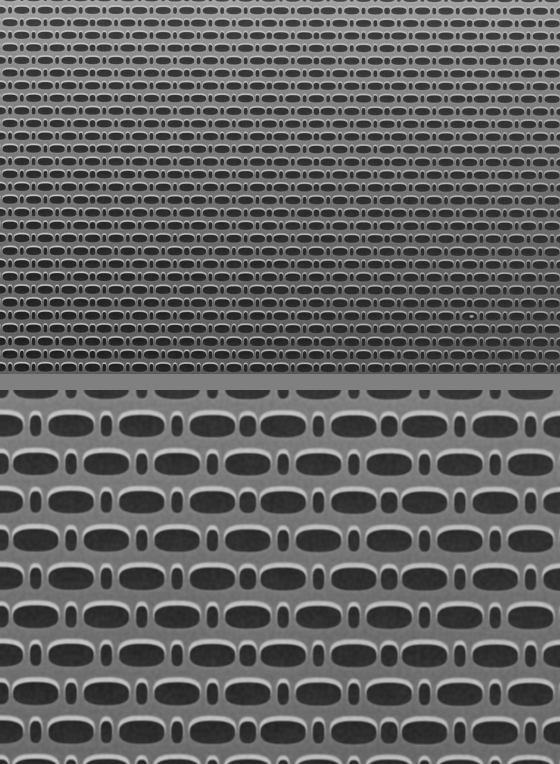
Top: the whole. Bottom: its middle third, enlarged.
A Shadertoy shader for this pattern:

```glsl
// Perforated metal sheet: staggered rows of wide oval holes with narrow slots between them, lit from above.

const float COLUMNS = 15.87;          // wide holes per canvas height
const vec2 OVAL = vec2(0.0203, 0.0104); // half sizes, in canvas heights
const vec2 SLOT = vec2(0.0053, 0.0098);
const float WORN_SLOTS[6] = float[6](6.0, 14.0, 21.0, 25.0, 31.0, 38.0);

float hash(vec2 p) {
    p = fract(p * vec2(0.1031, 0.1137));
    p += dot(p, p.yx + 33.33);
    return fract((p.x + p.y) * p.x * 7.31);
}

vec2 gradientAt(vec2 cell) {
    float angle = 6.2832 * hash(cell);
    return vec2(cos(angle), sin(angle));
}

float gradientNoise(vec2 p) {
    vec2 i = floor(p), f = fract(p);
    vec2 w = f * f * f * (f * (f * 6.0 - 15.0) + 10.0);
    vec2 e = vec2(1.0, 0.0);
    float a = dot(gradientAt(i), f);
    float b = dot(gradientAt(i + e), f - e);
    float c = dot(gradientAt(i + e.yx), f - e.yx);
    float d = dot(gradientAt(i + 1.0), f - 1.0);
    return mix(mix(a, b, w.x), mix(c, d, w.x), w.y);
}

// Approximate signed distance to a superellipse
float ovalDistance(vec2 p, vec2 radius, float power) {
    vec2 q = abs(p) / radius + 1e-4;
    float k = pow(pow(q.x, power) + pow(q.y, power), 1.0 / power);
    vec2 slope = pow(q / k, vec2(power - 1.0)) / radius;
    return (k - 1.0) / length(slope);
}

float coverage(float dist, float blur) {
    return 1.0 - smoothstep(-blur, blur, dist);
}

// Some columns of slots are punched wider
float slotWidening(float halfColumn) {
    float widening = 0.0;
    for (int i = 0; i < 6; i++)
        widening += 1.0 - step(0.5, abs(halfColumn - WORN_SLOTS[i]));
    return 1.0 + 0.45 * widening;
}

// Distance to the nearer of the wide hole and the slot in one cell
float holeDistance(vec2 oval, vec2 slot, vec2 slotSize, float stretch, float grow) {
    vec2 scale = vec2(1.0, stretch);
    float wide = ovalDistance(oval, OVAL * scale + grow, 2.6);
    float narrow = ovalDistance(slot, slotSize * scale + grow * 0.6, 2.6);
    return min(wide, narrow);
}

float dustMask(vec2 p, float blur) {
    // One chip and a few scattered flecks
    float mask = coverage(ovalDistance(p - vec2(1.261, 0.846), vec2(0.0055, 0.0035), 2.0), blur);
    for (int i = 0; i < 6; i++) {
        float seed = float(i) + 1.0;
        vec2 center = vec2(1.49 * hash(vec2(seed, 17.0)), hash(vec2(seed, 53.0)));
        mask = max(mask, 0.45 * coverage(length(p - center) - 0.0016, blur));
    }
    return mask;
}

void mainImage(out vec4 fragColor, in vec2 fragCoord) {
    vec2 p = fragCoord / iResolution.y;
    p.y = 1.0 - p.y;
    float across = fragCoord.x / iResolution.x;
    float blur = max(0.8 / iResolution.y, 0.0014);

    // Slightly tilted rows that spread apart toward the bottom
    float v = p.y - 0.002 * p.x;
    float rowPosition = 29.92 * v - 0.608 * v * v - 0.815;
    float rowDensity = 29.92 - 1.215 * v;
    float row = floor(rowPosition + 0.5);
    float parity = mod(row, 2.0);
    float y = (row - rowPosition) / rowDensity;

    // Alternate rows move by half a column
    float column = p.x * COLUMNS - 0.926 - 0.5 * parity;
    vec2 oval = vec2((column - floor(column + 0.5)) / COLUMNS, y);
    vec2 slot = vec2((fract(column) - 0.5) / COLUMNS, y);
    float halfColumn = 2.0 * floor(column) + 1.0 + parity;
    vec2 slotSize = SLOT * vec2(slotWidening(halfColumn), 1.0);
    float stretch = mix(0.9, 1.05, p.y);

    float hole = holeDistance(oval, slot, slotSize, stretch, 0.0);
    vec2 lift = vec2(0.0, 0.0036);
    float lip = holeDistance(oval - lift, slot - lift, slotSize, stretch, 0.0008);

    // Sheet tone falls off downward and to the right
    float metal = mix(0.67, 0.39, pow(clamp(p.y, 0.0, 1.0), 0.6));
    metal *= 1.0 - 0.1 * across * p.y;
    metal += 0.06 * exp(-max(hole, 0.0) / 0.0025) - 0.03;
    metal += 0.025 * gradientNoise(p * 9.0);

    // Bright upper lips, then dark openings
    float lipTone = mix(0.79, 0.74, across) - 0.08 * across * p.y;
    float tone = mix(metal, lipTone, coverage(lip, blur * 1.2));
    float depth = mix(0.27, 0.125, sqrt(clamp(p.y, 0.0, 1.0)));
    depth += 0.05 * across * p.y - 1.6 * y + 0.02 * gradientNoise(p * 60.0);
    tone = mix(tone, depth, coverage(hole, blur));

    tone = mix(tone, 0.62, dustMask(p, blur));
    tone += 0.035 * gradientNoise(p * 230.0);
    fragColor = vec4(vec3(clamp(tone, 0.0, 1.0)), 1.0);
}
```
